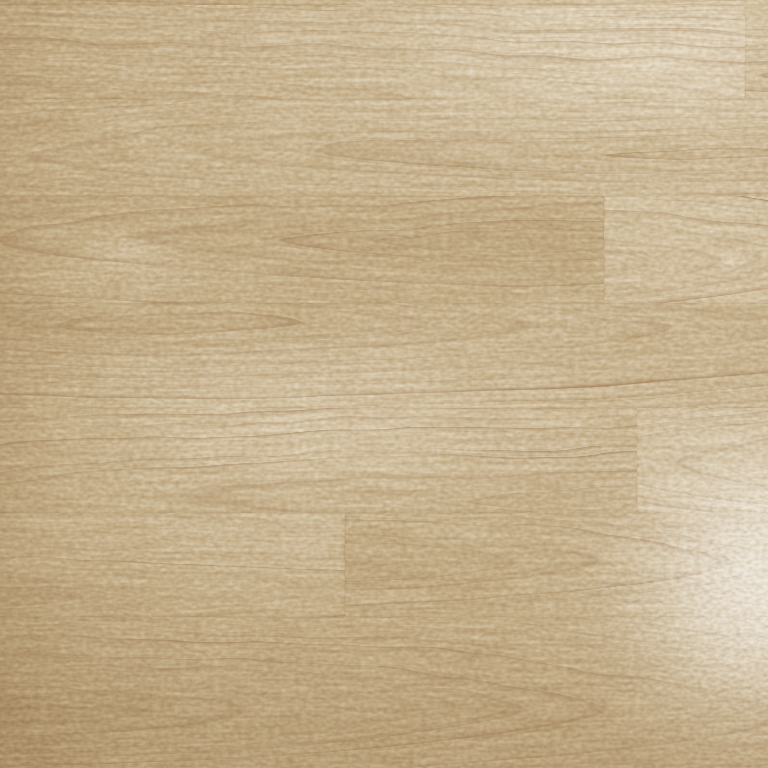
Write a WebGL 2 fragment shader that draws this texture.

```glsl
#version 300 es
precision highp float;
uniform vec2 u_resolution;
out vec4 outColor;

// Colours, from grain shadow to polished reflection
const vec3 DARK = vec3(0.65, 0.535, 0.38);
const vec3 MID = vec3(0.765, 0.68, 0.53);
const vec3 PALE = vec3(0.88, 0.83, 0.735);
const vec3 GLOSS = vec3(0.94, 0.92, 0.89);
const vec3 LINE = vec3(0.60, 0.46, 0.31);

// Tuning
const float BASE_SHADE = 0.60;
const float SEAM_WIDTH = 0.0013;
const float SEAM_DEPTH = 0.17;
const float RING_DENSITY = 72.0;
const float RING_DEPTH = 0.62;
const float FINE_DENSITY = 165.0;
const float FINE_DEPTH = 0.36;
const float FIBRE_DEPTH = 0.20;
const float PORE_DEPTH = 0.26;
const float HEART_DEPTH = 0.15;
const float TIP_ROUNDNESS = 1.65;

// Plank rows from top to bottom: lower edge and end joint (2.0 = none)
const int ROWS = 8;
const float ROW_EDGE[ROWS] = float[](0.9935, 0.871, 0.745, 0.605, 0.469, 0.332, 0.197, -1.0);
const float JOINT[ROWS] = float[](2.0, 0.97, 2.0, 0.787, 2.0, 0.83, 0.449, 2.0);

// Per plank: heart of the grain (xy), elongation, tone.
// The first eight start at the left; the rest lie beyond a joint.
const vec4 PLANK[12] = vec4[](
  vec4(0.5, 1.1, 14.0, -0.08), vec4(-0.2, 0.87, 20.0, 0.04),
  vec4(0.9, 0.8, 16.0, 0.04), vec4(0.68, 0.687, 12.0, -0.06),
  vec4(0.22, 0.577, 12.0, 0.0), vec4(0.85, 0.35, 16.0, 0.0),
  vec4(-0.1, 0.225, 14.0, 0.03), vec4(-0.15, 0.075, 12.0, -0.02),
  vec4(1.2, 0.9, 14.0, -0.04), vec4(0.7, 0.664, 6.0, 0.10),
  vec4(1.1, 0.395, 6.0, 0.12), vec4(0.42, 0.27, 9.0, -0.05));

float hash(vec2 p) {
  vec3 q = fract(vec3(p.xyx) * 0.1031);
  q += dot(q, q.yzx + 33.33);
  return fract((q.x + q.y) * q.z);
}

float cornerSlope(vec2 cell, vec2 offset) {
  float angle = 6.2832 * hash(cell);
  return dot(vec2(cos(angle), sin(angle)), offset);
}

float gradientNoise(vec2 p) {
  vec2 i = floor(p), f = fract(p);
  vec2 u = f * f * f * (f * (f * 6.0 - 15.0) + 10.0);
  vec2 e = vec2(1.0, 0.0);
  return mix(
    mix(cornerSlope(i, f), cornerSlope(i + e, f - e), u.x),
    mix(cornerSlope(i + e.yx, f - e.yx), cornerSlope(i + 1.0, f - 1.0), u.x), u.y);
}

float glow(vec2 p, vec2 centre, vec2 size) {
  vec2 d = (p - centre) / size;
  return exp(-dot(d, d));
}

// Growth lines: a slow ramp that darkens, then breaks off sharply
float growthLines(float phase, float blur, float seed) {
  float c = fract(phase);
  float strength = 0.2 + 0.8 * hash(vec2(floor(phase), seed));
  return strength * pow(c, 6.0) * (1.0 - smoothstep(1.0 - max(blur, 0.06), 1.0, c));
}

void main() {
  vec2 uv = gl_FragCoord.xy / u_resolution;
  float pixel = 1.0 / min(u_resolution.x, u_resolution.y);

  // Find the plank and the nearest seam
  int row = 0;
  float seamDistance = 1.0;
  for (int i = 0; i < ROWS - 1; i++) {
    if (uv.y < ROW_EDGE[i]) row = i + 1;
    seamDistance = min(seamDistance, abs(uv.y - ROW_EDGE[i]));
  }
  seamDistance = min(seamDistance, abs(uv.x - JOINT[row]));
  int id = uv.x > JOINT[row] ? ROWS + row / 2 : row;
  vec4 plank = PLANK[id];
  float seed = float(id) * 17.0 + 5.0;

  // Stretched, pointed rings around the heart, bent by slow noise
  vec2 local = uv + vec2(seed, seed * 1.7);
  float bend = 0.012 * gradientNoise(local * vec2(2.5, 9.0))
             + 0.004 * gradientNoise(local * vec2(11.0, 40.0));
  vec2 toHeart = uv - plank.xy;
  vec2 reach = pow(abs(vec2(toHeart.x / plank.z, toHeart.y + bend)) + 0.0001, vec2(TIP_ROUNDNESS));
  float radius = pow(reach.x + reach.y, 1.0 / TIP_ROUNDNESS) + 0.5 * bend;
  float spacing = 0.9 * gradientNoise(vec2(radius * 45.0, seed));
  float rings = growthLines(radius * RING_DENSITY + spacing, pixel * RING_DENSITY, seed);
  float fine = growthLines(radius * FINE_DENSITY + 2.0 * spacing, pixel * FINE_DENSITY, seed + 3.0);
  float fade = 0.85 + 0.9 * gradientNoise(local * vec2(4.0, 16.0));

  // Fibres and embossed pores
  float fibre = gradientNoise(local * vec2(9.0, 160.0)) + 0.7 * gradientNoise(local * vec2(30.0, 235.0));
  float pores = gradientNoise(local * vec2(115.0, 215.0))
              + 0.5 * gradientNoise(local * vec2(200.0, 240.0) + 7.3);

  // Soft room light across the floor
  float light = 0.20 * glow(uv, vec2(0.42, 0.45), vec2(0.3, 0.1))
              + 0.32 * glow(uv, vec2(0.86, 0.94), vec2(0.34, 0.12))
              + 0.15 * glow(uv, vec2(0.12, 0.66), vec2(0.16, 0.05))
              + 0.08 * glow(uv, vec2(0.95, 0.7), vec2(0.2, 0.12))
              - 0.24 * exp(-uv.x / 0.12)
              - 0.22 * (1.0 - smoothstep(0.0, 0.3, uv.y));

  float shade = BASE_SHADE + plank.w + light;
  shade -= HEART_DEPTH * exp(-radius * 40.0);
  shade += FIBRE_DEPTH * fibre + PORE_DEPTH * pores;
  float seam = 1.0 - smoothstep(SEAM_WIDTH - pixel, SEAM_WIDTH + pixel, seamDistance);
  shade -= SEAM_DEPTH * seam * (0.6 + 1.4 * gradientNoise(uv * 9.0));

  // Window reflection, broken up by the pores
  float shine = glow(uv, vec2(1.0, 0.24), vec2(0.15, 0.15));
  shade += 0.35 * shine;
  vec3 wood = mix(DARK, MID, clamp(shade * 2.0, -0.4, 1.0));
  wood = mix(wood, PALE, clamp(shade * 2.0 - 1.0, 0.0, 1.2));
  float grain = fade * (RING_DEPTH * rings + FINE_DEPTH * fine);
  wood = mix(wood, LINE, clamp(grain * 1.3, 0.0, 0.8));
  wood = mix(wood, GLOSS, clamp(shine * (0.7 + 0.4 * pores), 0.0, 1.0));
  outColor = vec4(wood, 1.0);
}
```
